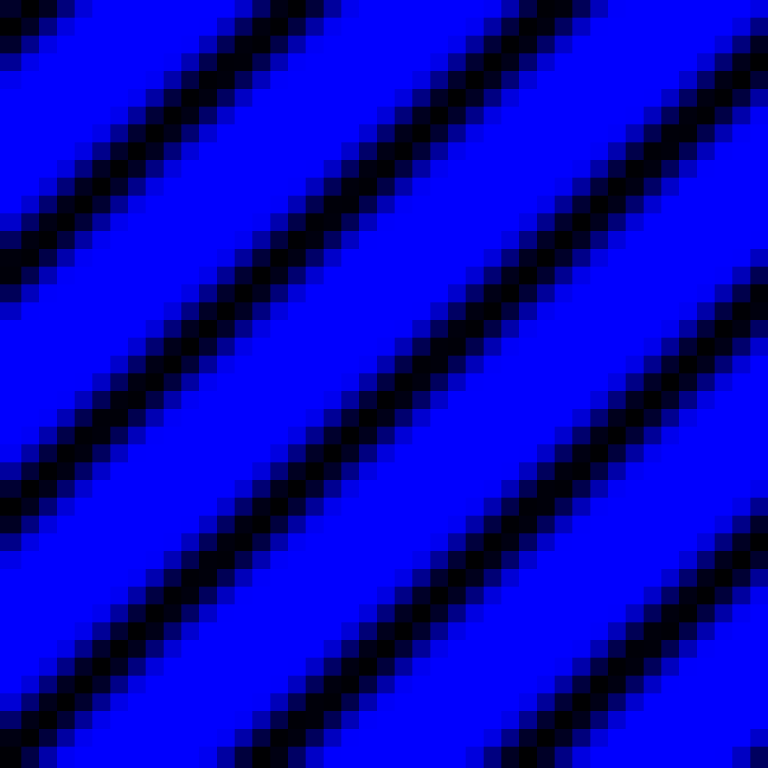
Give the GLSL for this pattern, as a WebGL 1 fragment shader.

```glsl
precision highp float;
// Soft black diagonal stripes on pure blue, drawn in coarse square cells.

uniform vec2 u_resolution;

const vec3 BLUE = vec3(0.0, 0.0, 1.0);
const vec3 BLACK = vec3(0.0, 0.0, 0.008);
const float CELLS = 43.2;                // cells per canvas side
const float FIRST_CELL = -43.0;          // left and bottom cells absorb the remainder
const vec2 REPEATS = vec2(2.943, 3.187); // stripes across and down
const float STRIPE_PHASE = 0.157;        // stripe centre, in periods from the top left
const float CORE = 0.01;                 // half width of the black core, in periods
const float FADE = 0.26;                 // distance where the blue is full, in periods
const int SAMPLES = 3;                   // antialiasing samples per axis

// Centre of the cell holding uv; the grid is anchored at the top right.
vec2 cellCentre(vec2 uv) {
  vec2 index = max(floor((uv - 1.0) * CELLS), FIRST_CELL);
  return 1.0 + (index + 0.5) / CELLS;
}

// Distance to the nearest stripe centre, in periods.
float stripeDistance(vec2 p) {
  float phase = dot(vec2(p.x, 1.0 - p.y), REPEATS) - STRIPE_PHASE;
  return abs(fract(phase + 0.5) - 0.5);
}

vec3 stripeColor(vec2 uv) {
  float d = stripeDistance(cellCentre(uv));
  return mix(BLACK, BLUE, smoothstep(CORE, FADE, d));
}

void main() {
  // Average a small grid of samples to smooth the cell borders.
  vec3 sum = vec3(0.0);
  for (int j = 0; j < SAMPLES; j++) {
    for (int i = 0; i < SAMPLES; i++) {
      vec2 offset = (vec2(float(i), float(j)) + 0.5) / float(SAMPLES) - 0.5;
      sum += stripeColor((gl_FragCoord.xy + offset) / u_resolution);
    }
  }
  gl_FragColor = vec4(sum / float(SAMPLES * SAMPLES), 1.0);
}
```
